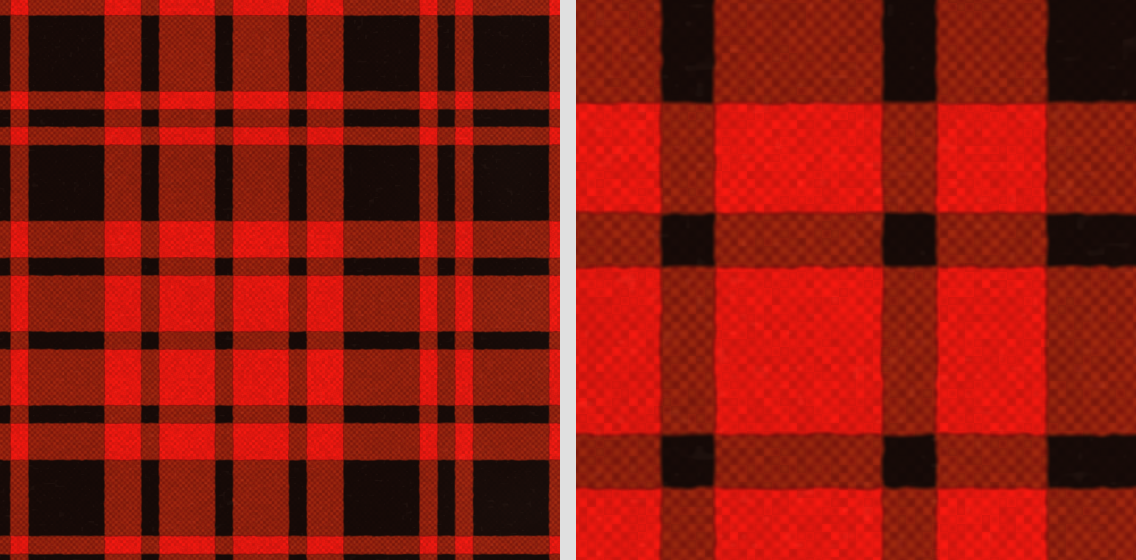
Left: the whole. Right: its middle third, enlarged.
Write a WebGL 1 fragment shader that draws this pattern.

```glsl
precision highp float;
// Red and black tartan cloth with a fine plain weave and slight print wear.

uniform vec2 u_resolution;

const float PI = 3.14159265;
const float SETT = 0.794;                  // width of one full repeat
const vec2 SETT_CENTER = vec2(0.400, 0.392);
const float THREADS = 200.0;               // threads across the canvas
const float EDGE_BLUR = 0.0022;

const vec3 BLACK = vec3(0.085, 0.038, 0.028);
const vec3 RUST = vec3(0.550, 0.120, 0.050);
const vec3 RED = vec3(0.865, 0.088, 0.058);

float hash(vec2 p) {
  vec3 q = fract(vec3(p.xyx) * 0.1031);
  q += dot(q, q.yzx + 33.33);
  return fract((q.x + q.y) * q.z);
}

float valueNoise(vec2 p) {
  vec2 cell = floor(p);
  vec2 f = fract(p);
  f = f * f * (3.0 - 2.0 * f);
  float low = mix(hash(cell), hash(cell + vec2(1.0, 0.0)), f.x);
  float high = mix(hash(cell + vec2(0.0, 1.0)), hash(cell + 1.0), f.x);
  return mix(low, high, f.y);
}

// 1 beyond the given distance, 0 before it
float step01(float edge, float d, float blur) {
  return smoothstep(edge - blur, edge + blur, d);
}

// Mirrored stripe sequence along one axis: 1 is red dye, 0 is black
float stripes(float x, float center, float blur) {
  float d = abs(fract((x - center) / SETT + 0.5) - 0.5) * SETT;
  float red = step01(0.0158, d, blur) - step01(0.1160, d, blur);
  red += step01(0.1477, d, blur) - step01(0.2135, d, blur);
  red += step01(0.3490, d, blur) - step01(0.3815, d, blur);
  return red;
}

// Alternating over and under crossings, from -1 to 1
float weave(vec2 p) {
  vec2 phase = PI * THREADS * p;
  return sin(phase.x) * sin(phase.y);
}

vec3 tartan(float warp, float weft) {
  vec3 mixed = mix(BLACK, RUST, warp + weft - 2.0 * warp * weft);
  return mix(mixed, RED, warp * weft);
}

void main() {
  float size = min(u_resolution.x, u_resolution.y);
  vec2 uv = gl_FragCoord.xy / size;
  float blur = max(EDGE_BLUR, 0.7 / size);

  // Slightly ragged stripe borders
  vec2 wobble = vec2(valueNoise(uv * 130.0), valueNoise(uv * 130.0 + 57.0)) - 0.5;
  vec2 p = uv + 0.0016 * wobble;
  float warp = stripes(p.x, SETT_CENTER.x, blur);
  float weft = stripes(p.y, SETT_CENTER.y, blur);
  vec3 color = tartan(warp, weft);

  // Thread relief, strongest where red and black yarns cross
  float detail = smoothstep(1.0, 2.0, size / THREADS);
  float relief = weave(uv + 0.0010 * wobble.yx) * detail;
  float crossing = abs(warp - weft);
  color *= 1.0 + relief * mix(0.07, 0.10, crossing);
  color.g += 0.022 * relief * crossing;

  // Uneven yarn, soft blotches and pale fibres
  float yarn = hash(floor(uv * THREADS)) - 0.5;
  float blotch = valueNoise(uv * 7.0) - 0.5;
  color *= 1.0 + 0.10 * yarn * detail + 0.05 * blotch;
  float fibre = smoothstep(0.80, 1.0, valueNoise(uv * vec2(150.0, 190.0)));
  color += vec3(0.030, 0.026, 0.022) * fibre;

  // Faded dye on the right side
  float wear = smoothstep(0.6, 1.0, uv.x) * valueNoise(uv * 11.0 + 20.0);
  color += vec3(0.012, 0.014, 0.012) * wear;

  gl_FragColor = vec4(clamp(color, 0.0, 1.0), 1.0);
}
```
